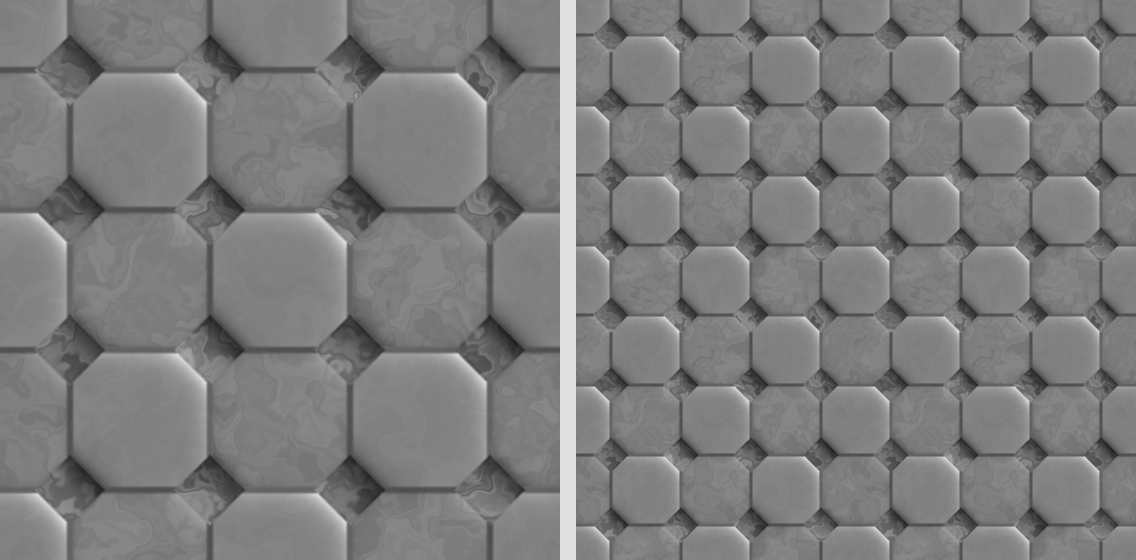
Left: one tile. Right: repeated 2 by 2.
Reproduce this texture map procedurally as a WebGL 1 fragment shader.

```glsl
precision highp float;
// Grey height-like paving: a 4 by 4 checker of raised and flat octagons with
// marbled diamonds at the corners, lit from the upper right. Bevels are
// exponential falloffs from each edge; the marble is warped, wrapping noise.

uniform vec2 u_resolution;

float hash(vec2 p) {
  return fract(sin(dot(p, vec2(127.1, 311.7))) * 43758.5453);
}

// Value noise that wraps after a whole number of lattice cells
float wrapNoise(vec2 p, float period, float seed) {
  vec2 i = floor(p);
  vec2 f = fract(p);
  f = f * f * f * (f * (f * 6.0 - 15.0) + 10.0);
  vec2 a = mod(i, period);
  vec2 b = mod(i + 1.0, period);
  return mix(mix(hash(a + seed), hash(vec2(b.x, a.y) + seed), f.x),
             mix(hash(vec2(a.x, b.y) + seed), hash(b + seed), f.x), f.y);
}

float fbm(vec2 uv, float frequency, float seed) {
  float sum = 0.0;
  float amplitude = 0.5;
  for (int i = 0; i < 3; i++) {
    sum += amplitude * wrapNoise(uv * frequency, frequency, seed);
    frequency *= 2.0;
    amplitude *= 0.45;
    seed += 17.3;
  }
  return sum / 0.826;
}

// Swirling veins, centred on zero
float marble(vec2 uv) {
  vec2 warp = vec2(fbm(uv, 20.0, 1.7), fbm(uv, 20.0, 5.2)) - 0.5;
  float v = fbm(uv + 0.11 * warp, 18.0, 9.4);
  return 0.8 * (v - 0.5) + 0.16 * sin(22.0 * v);
}

// Light on the bevels of one octagon
float bevel(vec2 p, float diagonalGap, float raised) {
  vec2 edge = exp(-max(0.476 - abs(p), 0.0) / 0.075);
  vec2 strength = mix(vec2(0.02), vec2(0.13), smoothstep(-0.1, 0.1, p));
  float straight = dot(strength, edge) * raised;
  float facing = 0.5 * (sign(p.x) + sign(p.y));
  float corner = exp(-max(diagonalGap, 0.0) / 0.055);
  float cornerStrength = mix(0.15, facing > 0.0 ? 0.31 : 0.24, raised);
  return straight + facing * cornerStrength * corner;
}

void main() {
  vec2 uv = gl_FragCoord.xy / u_resolution;
  vec2 grid = uv * 4.0;
  float soft = 0.009 + 2.0 / min(u_resolution.x, u_resolution.y);

  // Octagon cell and its checker state
  vec2 cell = floor(grid + 0.5);
  vec2 p = grid - cell;
  vec2 a = abs(p);
  float raised = 1.0 - mod(cell.x + cell.y, 2.0);
  float diagonalGap = (0.746 - a.x - a.y) * 0.7071;
  float octagon = min(0.476 - max(a.x, a.y), diagonalGap);
  float veins = marble(uv);

  // Octagon face
  float face = 0.5 + 0.005 * raised + veins * mix(0.1, 0.04, raised);
  face += bevel(p, diagonalGap, raised);
  face -= 0.04 * (1.0 - raised) * exp(-max(octagon, 0.0) / 0.04);

  // Grooves, darker on the shadow side of a raised octagon
  float across = a.x > a.y ? p.x : p.y;
  float lit = sign(across) * (2.0 * raised - 1.0);
  float groove = 0.38 + 0.035 * lit + 0.03 * veins;
  groove -= 0.03 * (1.0 - smoothstep(0.0, 0.022, 0.5 - max(a.x, a.y)));

  // Sunken corner diamond, shadowed along its upper right edge
  vec2 corner = floor(grid);
  vec2 q = grid - corner - 0.5;
  float cornerRaised = 1.0 - mod(corner.x + corner.y, 2.0);
  float radius = abs(q.x) + abs(q.y);
  float shadow = smoothstep(-0.04, 0.25, q.x + q.y);
  float diamond = 0.42 + 0.34 * veins * (1.0 - 0.6 * shadow);
  diamond -= shadow * mix(0.18, 0.23, cornerRaised);
  diamond += 0.05 * smoothstep(0.0, 0.25, -q.x - q.y);
  diamond -= 0.025 * (1.0 - smoothstep(0.004, 0.018, abs(radius - 0.23)));

  // Layers
  float shade = mix(groove, diamond, smoothstep(-soft, soft, 0.254 - radius));
  shade = mix(shade, face, smoothstep(-soft, soft, octagon));
  gl_FragColor = vec4(vec3(clamp(shade, 0.0, 1.0)), 1.0);
}
```
